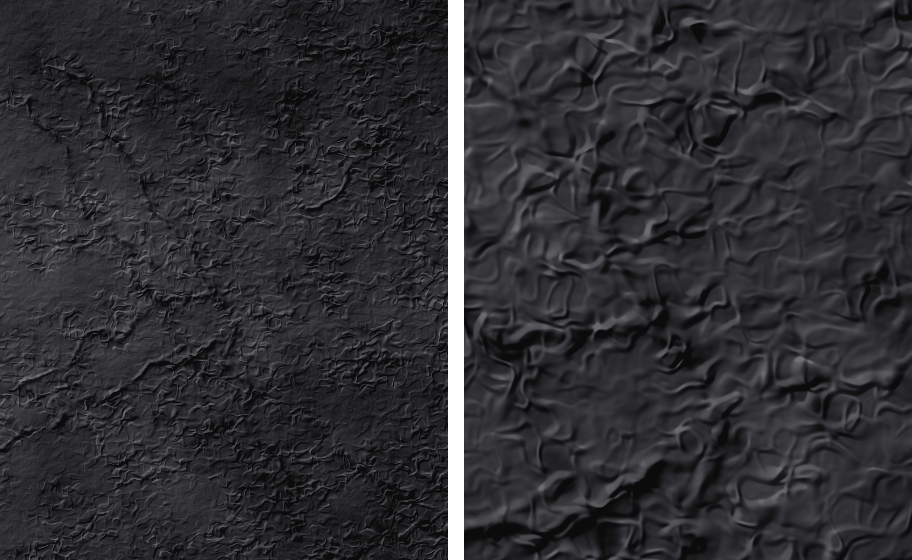
Left, the full canvas; right, a detail of the centre.
A WebGL 1 fragment shader for this texture:

```glsl
precision highp float;
// Black, glossy, crinkled leather-like skin with rough patches and long creases.

uniform vec2 u_resolution;

#define WRINKLE_FREQ vec2(54.0, 76.0)
#define WARP 0.012
#define RELIEF 0.021
#define CONTRAST 0.061
#define BASE_TONE 0.168
#define CREASE_WIDTH 0.0050
#define CREASE_HEIGHT 0.85
#define CREASE_HUB vec2(0.37, 0.49)
#define LIGHT_DIR vec2(-0.64, 0.77)
#define GLINT 0.085
#define SAMPLE_STEP 0.0010

vec2 hash2(vec2 cell) {
  vec3 q = fract(cell.xyx * vec3(0.1031, 0.1030, 0.0973));
  q += dot(q, q.yzx + 33.33);
  return fract((q.xx + q.yz) * q.zy);
}

float corner(vec2 cell, vec2 rel) {
  return dot(2.0 * hash2(cell) - 1.0, rel);
}

// Gradient noise centred on 0.5.
float noise(vec2 p) {
  vec2 c = floor(p);
  vec2 f = fract(p);
  vec2 w = f * f * f * (f * (f * 6.0 - 15.0) + 10.0);
  vec2 right = vec2(1.0, 0.0);
  float low = mix(corner(c, f), corner(c + right, f - right), w.x);
  float high = mix(corner(c + right.yx, f - right.yx), corner(c + 1.0, f - 1.0), w.x);
  return 0.5 + 0.85 * mix(low, high, w.y);
}

float fbm(vec2 p) {
  float sum = 0.0;
  float amp = 0.533;
  for (int i = 0; i < 4; i++) {
    sum += amp * noise(p);
    p = mat2(1.6, 1.2, -1.2, 1.6) * p + 17.3;
    amp *= 0.5;
  }
  return sum;
}

// Distance to a wandering set of creases that radiate from one hub.
float creaseDistance(vec2 p) {
  p += 0.09 * (vec2(fbm(p * 10.0), fbm(p * 10.0 + 40.0)) - 0.5);
  float nearest = 1.0;
  for (int i = 0; i < 6; i++) {
    float k = float(i);
    float twin = step(3.5, k);
    float angle = 0.66 + 1.47 * (k - 3.0 * twin);
    vec2 dir = vec2(cos(angle), sin(angle));
    vec2 start = CREASE_HUB + twin * 0.095 * vec2(-dir.y, dir.x);
    start += dir * 0.23 * step(k, 0.5);
    vec2 rel = p - start;
    float along = clamp(dot(rel, dir), 0.0, 0.46 - 0.28 * step(k, 0.5));
    nearest = min(nearest, length(rel - dir * along));
  }
  return nearest;
}

// Surface relief: broad dents, raised blisters, thin worms, creases and grain.
float height(vec2 p, float rough) {
  vec2 warp = vec2(noise(p * 50.0), noise(p * 50.0 + 9.7)) - 0.5;
  vec2 q = p + WARP * warp;
  float blister = smoothstep(0.46, 0.70, noise(q * WRINKLE_FREQ));
  vec2 turned = mat2(0.80, 0.60, -0.60, 0.80) * q;
  float worm = smoothstep(0.16, 0.0, abs(noise(turned * 66.0 + 5.0) - 0.54));
  float dents = fbm(p * vec2(24.0, 28.0) + 3.0);
  float grain = noise(q * 190.0);
  float ridge = creaseDistance(p) / CREASE_WIDTH;
  float crease = exp(-ridge * ridge) * smoothstep(0.3, 0.6, noise(p * 21.0));
  return rough * (0.72 * blister + 0.30 * worm) + 0.70 * dents
       + 0.07 * grain + CREASE_HEIGHT * crease;
}

void main() {
  vec2 p = gl_FragCoord.xy / u_resolution.y;
  vec2 uv = gl_FragCoord.xy / u_resolution;

  // Rough patches gather along creases and toward the right and bottom.
  float patches = fbm(p * vec2(7.0, 9.0) + 21.0);
  float fray = exp(-creaseDistance(p) * 40.0);
  float lean = 0.16 * (uv.x - 0.4) - 0.10 * (uv.y - 0.5);
  float rough = smoothstep(0.34, 0.64, patches + lean + 0.15 * fray);
  float clumps = smoothstep(0.36, 0.62, noise(p * vec2(21.0, 29.0) + 70.0));
  rough = mix(0.12, 1.15, rough * mix(0.30, 1.0, clumps));

  // Slope toward the light.
  vec2 offset = LIGHT_DIR * SAMPLE_STEP;
  float rise = height(p - offset, rough) - height(p + offset, rough);
  float slope = rise / (2.0 * SAMPLE_STEP) * RELIEF;
  float shade = slope / sqrt(1.0 + 0.16 * slope * slope);

  // Broad sheen: pale at the left, dark at the top and in the lower right.
  vec2 fromSheen = (uv - vec2(0.0, 0.58)) * vec2(1.9, 2.3);
  float tone = BASE_TONE + 0.065 * exp(-dot(fromSheen, fromSheen));
  tone += 0.19 * (fbm(p * 5.5 + 60.0) - 0.5);
  tone -= 0.045 * smoothstep(0.55, 1.0, uv.y);
  tone -= 0.045 * smoothstep(0.55, 0.0, uv.y) * uv.x;

  // Black hollows between wrinkles and in the lee of creases.
  float pits = smoothstep(0.46, 0.70, noise(p * vec2(24.0, 38.0) + 31.0));
  float lee = exp(-creaseDistance(p + LIGHT_DIR * 0.008) * 130.0);
  tone -= 0.070 * rough * pits + 0.060 * lee;

  // Gloss breaks into small glints on the steepest lit edges.
  float sparkle = smoothstep(0.45, 0.75, noise(p * 120.0 + 8.0));
  float glint = GLINT * smoothstep(1.0, 2.1, shade) * (0.2 + sparkle);
  float level = max(tone + CONTRAST * shade + glint, 0.042);

  vec3 coolTint = vec3(0.002, -0.003, 0.014) * smoothstep(0.05, 0.16, level);
  gl_FragColor = vec4(vec3(level) + coolTint, 1.0);
}
```
